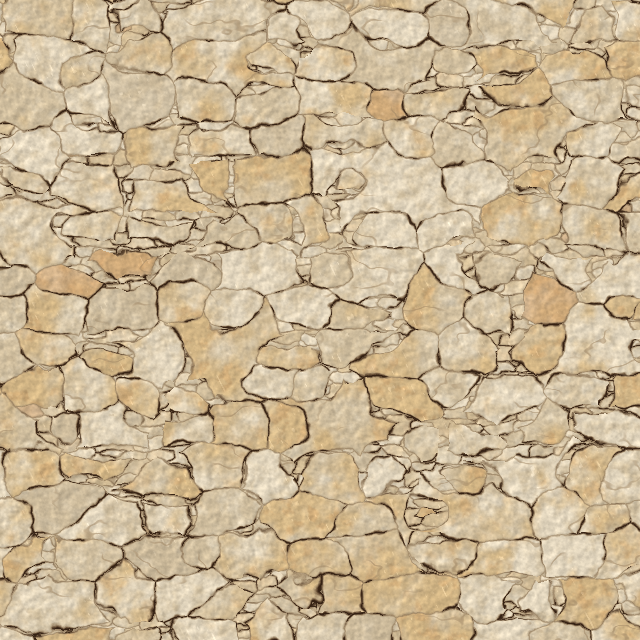
Write a three.js fragment shader that draws this texture.

```glsl
// Dry-stacked wall of pale limestone and ochre rubble with thin broken joints
varying vec2 vUv;

float hash(vec2 p) {
  p = fract(p * vec2(0.1031, 0.1137));
  p += dot(p, p.yx + 33.33);
  return fract((p.x + p.y) * p.x * 7.31 + p.y * 13.7);
}

float noise(vec2 p) {
  vec2 i = floor(p), f = fract(p);
  f = f * f * (3.0 - 2.0 * f);
  return mix(mix(hash(i), hash(i + vec2(1.0, 0.0)), f.x),
             mix(hash(i + vec2(0.0, 1.0)), hash(i + 1.0), f.x), f.y);
}

float fbm(vec2 p) {
  float sum = 0.0, gain = 0.5;
  for (int i = 0; i < 4; i++) {
    sum += gain * noise(p);
    p = mat2(1.6, 1.2, -1.2, 1.6) * p + 5.3;
    gain *= 0.5;
  }
  return sum / 0.9375;
}

// Blocky weighted Voronoi: x = distance to edge, yz = inward normal, w = stone id
vec4 stones(vec2 p, vec2 count) {
  vec2 q = p * count;
  vec2 slope1 = vec2(0.0), slope2 = vec2(0.0);
  float near1 = 9.0, near2 = 9.0, id = 0.0;
  for (int j = -2; j <= 2; j++) {
    float row = floor(q.y) + float(j);
    float x = q.x + hash(vec2(row, 71.0));
    for (int i = -2; i <= 2; i++) {
      vec2 cell = vec2(floor(x) + float(i), row);
      vec2 jitter = vec2(hash(cell + 11.0), hash(cell + 47.0)) - 0.5;
      vec2 size = 0.65 + 0.6 * vec2(hash(cell + 23.0), hash(cell + 59.0));
      size += 0.8 * step(0.9, hash(cell + 83.0));
      float angle = 0.5 * (hash(cell + 37.0) - 0.5);
      mat2 turn = mat2(cos(angle), sin(angle), -sin(angle), cos(angle));
      vec2 v = turn * (vec2(x, q.y) - cell - 0.5 - 0.65 * jitter) / size;
      vec2 v2 = v * v;
      float d = max(sqrt(sqrt(dot(v2, v2))), 0.001);
      vec2 slope = ((v * v2 / (d * d * d) / size) * turn) * count;
      if (d < near1) {
        near2 = near1; slope2 = slope1;
        near1 = d; slope1 = slope;
        id = hash(cell + 97.0);
      } else if (d < near2) {
        near2 = d; slope2 = slope;
      }
    }
  }
  vec2 inward = slope2 - slope1;
  float steepness = max(length(inward), 0.5 * count.x);
  return vec4((near2 - near1) / steepness, inward / steepness, id);
}

void main() {
  // Ragged outlines
  vec2 p = vUv + 3.0;
  vec2 wobble = vec2(fbm(p * 14.0), fbm(p * 14.0 + 31.0)) - 0.5;
  vec2 rough = vec2(fbm(p * 80.0), fbm(p * 80.0 + 17.0)) - 0.5;
  vec2 q = p + 0.018 * wobble + 0.007 * rough;

  // Large stones, with small chips wedged into the wider joints
  vec4 stone = stones(q, vec2(10.5, 15.5));
  float gap = 0.012 * smoothstep(0.45, 0.8, noise(p * 15.0 + 8.0));
  float chipped = step(stone.x, gap);
  if (chipped > 0.5) {
    vec4 chip = stones(q, vec2(24.0, 50.0));
    stone = vec4(min(chip.x, gap - stone.x), chip.yzw);
  } else {
    stone.x -= gap;
  }
  float edge = stone.x, id = stone.w;

  // Stone colours and stains
  float patches = fbm(p * 20.0 + id * 40.0);
  float mottling = fbm(p * 55.0 + id * 70.0);
  vec3 color = mix(vec3(0.81, 0.74, 0.615), vec3(0.89, 0.84, 0.745),
                   smoothstep(0.3, 0.72, 0.7 * mottling + 0.3 * fract(id * 13.0)));
  float ochre = (1.0 - 0.6 * chipped) * smoothstep(0.56, 0.84, 0.42 * id + 0.75 * patches);
  color = mix(color, vec3(0.82, 0.70, 0.50), 0.85 * ochre);
  float rust = ochre * smoothstep(0.5, 0.72, mottling);
  color = mix(color, vec3(0.77, 0.59, 0.38), 0.4 * rust);
  color = mix(color, vec3(0.78, 0.60, 0.41), 0.5 * step(0.985, id));
  color = mix(color, vec3(0.77, 0.70, 0.58), 0.5 * step(id, 0.05));

  // Chiselled relief, grain and pale scratches
  vec2 rock = p * 85.0 + id * 20.0;
  float relief = fbm(rock) - fbm(rock + vec2(0.35, -0.35));
  color *= 1.0 + 0.3 * relief + 0.08 * (noise(p * 270.0) - 0.5);
  vec2 along = vec2(p.x + 0.5 * p.y, p.y - 0.5 * p.x);
  float scratch = smoothstep(0.84, 0.95, noise(along * vec2(220.0, 85.0)));
  color += 0.08 * scratch * smoothstep(0.5, 0.65, patches);

  // Faint hairline cracks inside some stones
  float crack = abs(fbm(p * vec2(11.0, 17.0) + id * 30.0) - 0.5);
  crack = (1.0 - smoothstep(0.004, 0.022, crack)) * smoothstep(0.5, 0.75, noise(p * 22.0 + id * 9.0));
  color = mix(color, vec3(0.62, 0.52, 0.39), 0.5 * crack);

  // Light from the upper left: bright upper rims, shaded lower rims
  float lower = smoothstep(-0.35, 0.6, dot(stone.yz, vec2(-0.55, 0.83)));
  float rim = 1.0 - smoothstep(0.001, 0.005, edge);
  color *= 1.0 + rim * mix(0.03, -0.06, lower);

  // Broken joints: tan dust, brown shadow and dark core
  float open = smoothstep(0.3, 0.7, 0.6 * noise(p * 34.0 + 4.0) + 0.4 * noise(p * 85.0));
  open *= (0.55 + 0.45 * lower) * (1.0 - 0.3 * chipped);
  float width = (0.0003 + 0.0027 * open) * (0.5 + noise(p * 120.0));
  float dust = 1.0 - smoothstep(width, width + 0.0022, edge);
  float shadow = 1.0 - smoothstep(0.6 * width, width + 0.0008, edge);
  float core = 1.0 - smoothstep(0.2 * width, 0.6 * width + 0.0006, edge);
  color = mix(color, vec3(0.65, 0.56, 0.43), 0.55 * dust);
  color = mix(color, vec3(0.44, 0.34, 0.24), shadow * (0.2 + 0.8 * open));
  color = mix(color, vec3(0.18, 0.105, 0.055), core * smoothstep(0.25, 0.75, open) * 0.9);

  gl_FragColor = vec4(color, 1.0);
}
```
